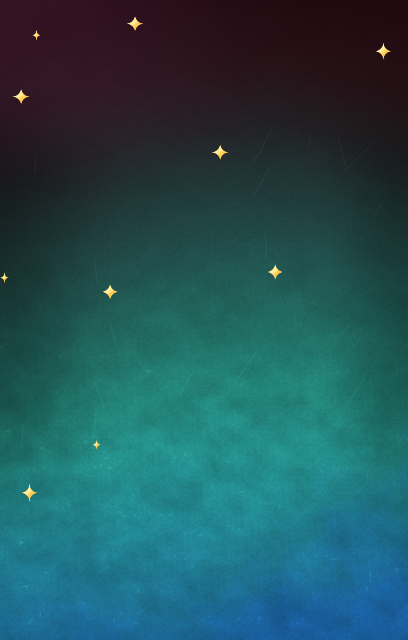
This background is drawn by a WebGL 2 fragment shader. Its source:

```glsl
#version 300 es
precision highp float;
// Weathered night sky: plum to teal to blue, with small golden four-point stars.
uniform vec2 u_resolution;
out vec4 fragColor;

// Sky colours at equal steps from top to bottom
const int STEPS = 10;
const vec3 SKY[11] = vec3[11](
  vec3(.130, .035, .060), vec3(.145, .065, .085), vec3(.130, .125, .135),
  vec3(.125, .220, .220), vec3(.130, .315, .300), vec3(.130, .415, .380),
  vec3(.135, .510, .465), vec3(.140, .560, .540), vec3(.130, .525, .560),
  vec3(.120, .470, .570), vec3(.110, .420, .580));
const vec3 PLUM = vec3(.070, .040, .075);
const vec3 DEEP_BLUE = vec3(.095, .350, .610);
const vec3 GOLD = vec3(1.0, .79, .32);
const vec3 PALE_GOLD = vec3(1.0, .93, .60);
const float ARCH_CENTER = .62;
const float ARCH_BEND = .22;
const float GRAIN = .09;
const float MOTTLE = .20;
const int SCRATCHES = 18;

// Stars: x and y in canvas heights, then arm length
const vec3 STARS[10] = vec3[10](
  vec3(.211, .963, .0138), vec3(.057, .945, .0072), vec3(.599, .920, .0138),
  vec3(.033, .849, .0138), vec3(.344, .762, .0138), vec3(.430, .575, .0138),
  vec3(.007, .566, .0072), vec3(.172, .544, .0138), vec3(.151, .305, .0072),
  vec3(.046, .230, .0138));

float hash(vec2 p) {
  return fract(sin(dot(p, vec2(127.1, 311.7))) * 43758.5453);
}

float noise(vec2 p) {
  vec2 i = floor(p), f = fract(p);
  f = f * f * (3.0 - 2.0 * f);
  return mix(mix(hash(i), hash(i + vec2(1, 0)), f.x),
             mix(hash(i + vec2(0, 1)), hash(i + vec2(1, 1)), f.x), f.y);
}

float fbm(vec2 p) {
  float sum = 0.0, amp = .5;
  for (int i = 0; i < 5; i++) {
    sum += amp * noise(p);
    p = mat2(1.6, 1.2, -1.2, 1.6) * p + 7.3;
    amp *= .5;
  }
  return sum;
}

vec3 skyRamp(float depth) {
  float s = clamp(depth, 0.0, 1.0) * float(STEPS);
  int i = min(int(s), STEPS - 1);
  return mix(SKY[i], SKY[i + 1], s - float(i));
}

// Faint random hairlines, mostly upright
float scratches(vec2 p, float pixel) {
  float sum = 0.0;
  for (int i = 0; i < SCRATCHES; i++) {
    float k = float(i);
    vec2 center = vec2(.64 * hash(vec2(k, 1.0)), .3 + .5 * hash(vec2(k, 2.0)));
    float angle = (hash(vec2(k, 3.0)) - .3) * 1.3;
    float halfLength = .015 + .04 * hash(vec2(k, 4.0));
    vec2 dir = vec2(sin(angle), cos(angle)), d = p - center;
    float along = dot(d, dir);
    float across = abs(dot(d, vec2(dir.y, -dir.x)) + .002 * (noise(p * 60.0) - .5));
    sum += (1.0 - smoothstep(0.0, max(.0015, pixel), across))
         * (1.0 - smoothstep(.3, 1.0, abs(along) / halfLength));
  }
  return sum;
}

// Signed field of a concave four-point star, roughly in canvas heights
float starField(vec2 d, float arm) {
  d = abs(d);
  float tips = pow(pow(d.x / arm, .56) + pow(d.y / arm, .56), 1.0 / .56);
  return (tips - 1.0) * arm * .4;
}

void main() {
  vec2 p = gl_FragCoord.xy / u_resolution.y;
  vec2 uv = gl_FragCoord.xy / u_resolution;
  float pixel = 1.0 / u_resolution.y;
  float depth = 1.0 - uv.y;
  float cloud = fbm(p * 7.0 + 3.0) - .48;
  float wear = fbm(p * vec2(30.0, 38.0)) - .48;

  // Arched sky gradient with plum at the upper left
  float bend = ARCH_BEND * pow(uv.x - ARCH_CENTER, 2.0) * (1.0 - smoothstep(.6, .9, depth));
  vec3 color = skyRamp(depth - bend + .04 * cloud);
  color += PLUM * (1.0 - smoothstep(0.0, .8, uv.x)) * (1.0 - smoothstep(.12, .32, depth));

  // Blue stain gathering toward the lower right
  float stain = depth + .26 * (uv.x - .5) + .35 * cloud + .12 * wear;
  color = mix(color, DEEP_BLUE, .85 * smoothstep(.78, 1.12, stain));

  // Shaded sides
  float side = .28 * (1.0 - smoothstep(0.0, .3, uv.x)) + .25 * smoothstep(.75, 1.0, uv.x);
  color *= 1.0 - side * smoothstep(.05, .3, depth) * (1.0 - smoothstep(.6, .95, depth));

  // Worn surface: mottling, grain, hairlines and light flecks
  float worn = smoothstep(.3, .75, depth);
  float grain = noise(p * 420.0) - .5;
  color *= 1.0 + MOTTLE * wear * (.4 + worn) + GRAIN * grain;
  color += vec3(.03, .10, .09) * scratches(p, pixel) * .5;
  color += vec3(.03, .08, .07) * worn * smoothstep(.82, 1.0, noise(p * 190.0)) * smoothstep(-.05, .2, wear);

  // Golden stars
  for (int i = 0; i < STARS.length(); i++) {
    vec2 d = p - STARS[i].xy;
    float cover = 1.0 - smoothstep(-.5 * pixel, .7 * pixel, starField(d, STARS[i].z));
    vec3 gold = mix(PALE_GOLD, GOLD, smoothstep(-.3, .4, (d.x - d.y) / STARS[i].z));
    color = mix(color, gold, cover);
  }
  fragColor = vec4(clamp(color, 0.0, 1.0), 1.0);
}
```
